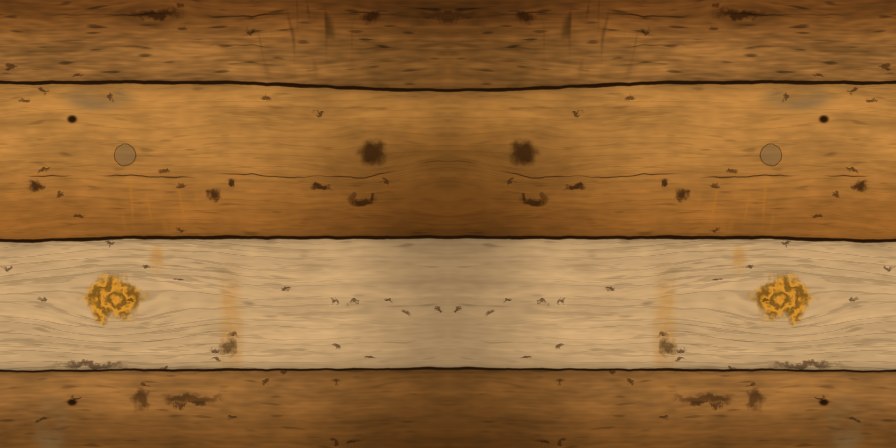
This texture is drawn by a WebGL 1 fragment shader. Its source:

```glsl
precision highp float;
uniform vec2 u_resolution;

const vec3 TOP_LIGHT = vec3(0.58, 0.39, 0.19);
const vec3 TOP_DARK = vec3(0.42, 0.25, 0.10);
const vec3 AMBER_LIGHT = vec3(0.70, 0.48, 0.23);
const vec3 AMBER_DARK = vec3(0.59, 0.37, 0.15);
const vec3 PALE = vec3(0.77, 0.62, 0.43);
const vec3 BASE_LIGHT = vec3(0.62, 0.42, 0.21);
const vec3 BASE_DARK = vec3(0.44, 0.28, 0.12);
const vec3 SHADE = vec3(0.9, 1.0, 1.25);
const vec3 HOLE = vec3(0.14, 0.07, 0.02);
const vec3 RESIN = vec3(0.66, 0.43, 0.10);
const vec3 STAIN = vec3(0.72, 0.45, 0.13);
const vec3 WORN = vec3(0.46, 0.37, 0.25);
const vec2 RESIN_POS = vec2(0.255, 0.336);
const float SEAM_WIDTH = 0.003;
const float GRAIN_FREQ = 42.0;

vec2 hash2(vec2 p) {
  p = vec2(dot(p, vec2(127.1, 311.7)), dot(p, vec2(269.5, 183.3)));
  return fract(sin(p) * 43758.5);
}

float corner(vec2 i, vec2 f, vec2 o) {
  return dot(hash2(i + o) * 2.0 - 1.0, f - o);
}

float noise(float x, float y) {
  vec2 p = vec2(x, y), i = floor(p), f = fract(p);
  vec2 u = f * f * f * (f * (f * 6.0 - 15.0) + 10.0);
  vec2 e = vec2(0.0, 1.0);
  return mix(mix(corner(i, f, e.xx), corner(i, f, e.yx), u.x),
             mix(corner(i, f, e.xy), corner(i, f, e.yy), u.x), u.y);
}

float fbm(vec2 p) {
  float sum = 0.0, amp = 1.0;
  for (int i = 0; i < 4; i++) {
    sum += amp * noise(p.x, p.y);
    p = p * 2.03 + 17.3;
    amp *= 0.6;
  }
  return sum;
}

// Soft ellipse: 1 inside, 0 outside
float spot(vec2 p, float x, float y, float rx, float ry) {
  return 1.0 - smoothstep(0.4, 1.5, length((p - vec2(x, y)) / vec2(rx, ry)));
}

// Vertical shift that spreads the grain around a knot
float bend(vec2 p, float x, float y, float rx, float ry) {
  vec2 d = (p - vec2(x, y)) / vec2(rx, ry);
  return -0.75 * (p.y - y) * exp(-dot(d, d));
}

float line(float d, float width) {
  float aa = 0.7 / u_resolution.y;
  return 1.0 - smoothstep(width - aa, width + aa + 0.001, abs(d));
}

void main() {
  // Mirrored frame: x is 0 at the outer edges and 1 at the center
  vec2 p = gl_FragCoord.xy / u_resolution.y;
  p.x = 1.0 - abs(p.x - 0.5 * u_resolution.x / u_resolution.y);
  float aa = 1.0 / u_resolution.y;
  float wobble = 0.004 * fbm(vec2(p.x * 9.0, 3.0));
  vec3 seam = p.y - wobble - vec3(0.816 - 0.018 * smoothstep(0.45, 1.0, p.x),
    0.463 + 0.007 * smoothstep(0.0, 0.4, p.x), 0.172 + 0.005 * p.x);
  vec3 above = smoothstep(-aa, aa, seam);
  float inTop = above.x, inAmber = above.y - above.x, inPale = above.z - above.y;

  // Plank tones, darker toward the center
  float middle = smoothstep(0.5, 1.0, p.x);
  vec3 shade = middle * SHADE;
  vec3 top = mix(TOP_LIGHT, TOP_DARK, smoothstep(0.87, 0.99, p.y)) * (1.0 - 0.25 * shade);
  vec3 amber = mix(AMBER_DARK, AMBER_LIGHT, smoothstep(0.48, 0.69, p.y));
  amber *= 1.0 - shade * mix(0.38, 0.12, smoothstep(0.64, 0.77, p.y));
  vec3 pale = PALE * (1.0 - 0.19 * smoothstep(0.72, 1.0, p.x));
  vec3 base = mix(BASE_DARK, BASE_LIGHT, smoothstep(0.0, 0.15, p.y)) * (1.0 - 0.33 * shade);
  vec3 col = mix(mix(mix(base, pale, above.z), amber, above.y), top, inTop);

  // Grain flowing around the knots
  float g = p.y + bend(p, RESIN_POS.x, RESIN_POS.y, 0.17, 0.085) + bend(p, 0.831, 0.659, 0.09, 0.05)
    + bend(p, 1.0, 0.56, 0.12, 0.05) + bend(p, 0.35, 0.965, 0.11, 0.04);
  g += 0.018 * noise(p.x * 3.5, p.y * 5.0);
  float grain = fbm(vec2(p.x * 3.5, g * GRAIN_FREQ));
  float fiber = noise(p.x * 24.0, g * 130.0);
  float pore = smoothstep(0.22, 0.5, noise(p.x * 17.0, g * 95.0 + 7.0));
  float blotch = fbm(p * vec2(6.0, 10.0) + 4.0);
  float strength = 0.16 + 0.12 * inTop - 0.05 * inAmber - 0.06 * inPale;
  col *= 1.0 + strength * (grain + 0.8 * fiber - 1.2 * pore) + (0.16 - 0.09 * inPale) * blotch;
  float rings = smoothstep(0.55, 1.0, sin(g * 300.0 + 6.0 * grain));
  col *= 1.0 - 0.1 * rings * (inPale * (1.0 - middle) + 0.5 * inAmber);

  // Vertical scratches, stains and worn patches
  float streak = smoothstep(0.15, 0.5, noise(p.x * 55.0 + p.y * 6.0, p.y * 9.0));
  col *= 1.0 - 0.35 * streak * inTop * spot(p, 0.67, 0.93, 0.13, 0.09);
  float stain = spot(p, 0.35, 0.42, 0.016, 0.03) + spot(p, 0.515, 0.25, 0.025, 0.14)
    + inAmber * streak * spot(p, 0.32, 0.55, 0.14, 0.07);
  col = mix(col, STAIN, min(stain, 1.0) * clamp(0.2 + 0.35 * streak + 0.5 * blotch, 0.0, 0.7));
  float worn = spot(p, 0.22, 0.78, 0.07, 0.025) + spot(p, 0.115, 0.05, 0.04, 0.06);
  col = mix(col, WORN, worn * clamp(0.4 + blotch, 0.0, 0.7));

  // Round plug and resin knot
  vec2 q = p + 0.016 * vec2(fbm(p * 30.0), fbm(p * 30.0 + 9.0));
  float plug = length(mix(p, q, 0.2) - vec2(0.279, 0.654));
  col = mix(col, WORN, 0.5 - 0.5 * smoothstep(0.02, 0.026, plug));
  col = mix(col, HOLE, 0.5 * line(plug - 0.024, 0.0005));
  vec2 r = (q - RESIN_POS) / vec2(0.066, 0.046);
  float swirl = sin(length(r) * 7.0 + 9.0 * fbm(p * 17.0));
  float edge = length(r) + 0.6 * noise(p.x * 20.0, p.y * 20.0);
  col = mix(col, RESIN * (1.0 + 0.3 * swirl), 0.85 - 0.85 * smoothstep(0.7, 1.2, edge));

  // Nail holes, knots and bruises
  float dark = spot(p, 0.161, 0.734, 0.01, 0.008) + spot(p, 0.161, 0.102, 0.01, 0.007);
  dark += 0.7 * (spot(q, 0.831, 0.659, 0.026, 0.024) + spot(q, 0.477, 0.565, 0.013, 0.013)
    + spot(q, 0.518, 0.591, 0.01, 0.01) + spot(q, 0.078, 0.586, 0.015, 0.011)
    + spot(q, 0.719, 0.583, 0.018, 0.007) + spot(q, 0.807, 0.552, 0.026, 0.01)
    + spot(q, 0.35, 0.968, 0.05, 0.01) + spot(q, 0.828, 0.963, 0.02, 0.014));
  dark += 0.5 * (spot(q, 0.99, 0.965, 0.05, 0.01) + spot(q, 0.315, 0.105, 0.016, 0.02)
    + spot(q, 0.43, 0.11, 0.06, 0.01) + spot(q, 0.508, 0.224, 0.014, 0.016)
    + spot(q, 0.2, 0.185, 0.07, 0.007));
  vec2 cell = q * vec2(26.0, 38.0), rnd = hash2(floor(cell));
  float fleck = spot(fract(cell), 0.5, 0.3 + 0.4 * rnd.y, 0.25, 0.16);
  dark += 0.5 * fleck * step(0.95, rnd.x);
  col = mix(col, HOLE, min(dark, 0.95));

  // Long cracks and plank seams
  float drift = 0.012 * fbm(vec2(p.x * 7.0, 8.0));
  float broken = smoothstep(-0.2, 0.2, noise(p.x * 8.0, p.y * 3.0));
  float crack = line(p.y - 0.607 - drift - 0.034 * smoothstep(0.8, 1.0, p.x), 0.0005)
    + line(p.y - 0.968 + drift, 0.001) + 0.6 * line(p.y - 0.895 - drift, 0.0005);
  col = mix(col, HOLE, 0.7 * min(crack, 1.0) * broken);
  vec3 d = abs(seam);
  col *= 1.0 - 0.3 * exp(-min(min(d.x, d.y), d.z) * 110.0);
  float width = SEAM_WIDTH * (1.0 + 0.7 * noise(p.x * 13.0, p.y * 4.0));
  float gap = line(min(d.x, d.y), width) + line(d.z, width * 0.6);
  col = mix(col, HOLE * 0.8, 0.92 * min(gap, 1.0));
  gl_FragColor = vec4(col, 1.0);
}
```
